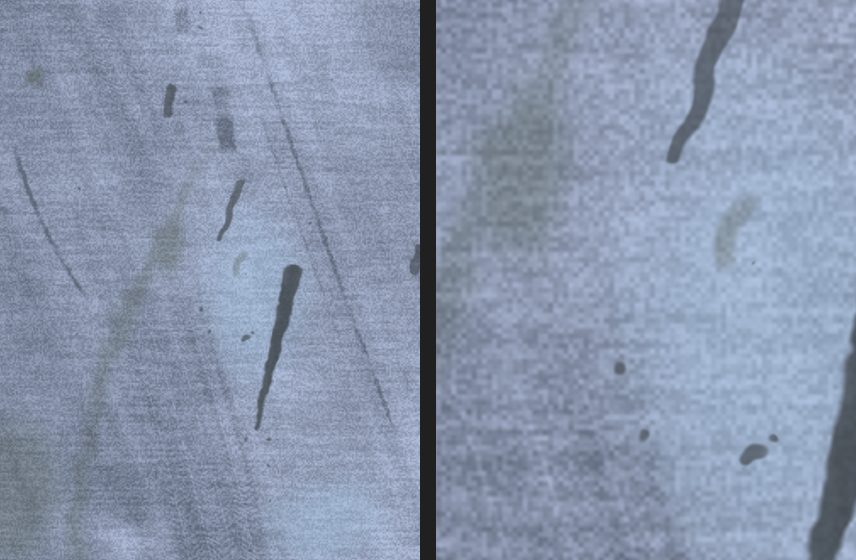
Left: the whole. Right: its middle third, enlarged.
Give the GLSL for this texture, as a WebGL 1 fragment shader.

```glsl
precision highp float;
// Worn blue-grey concrete: brushed grain and drifting tone, crossed by
// curved tyre tracks, an olive ribbon and dark wet drips.
// Each layer shifts one tone value; the stains are blended in last.
uniform vec2 u_resolution;

#define GRAIN_SCALE 330.0
#define GRAIN_AMOUNT 0.62
#define BROOM_AMOUNT 0.34
#define CLOUD_AMOUNT 0.75
#define DRAG_AMOUNT 0.22
#define LUG_RATE 92.0
#define TREAD_AMOUNT 0.55
#define SPECK_GRID 26.0
#define STAIN_WOBBLE 0.009

const vec3 SHADE = vec3(0.435, 0.475, 0.555);
const vec3 LIGHT = vec3(0.655, 0.705, 0.815);
const vec3 PALE_BLUE = vec3(0.62, 0.72, 0.83);
const vec3 OLIVE = vec3(0.43, 0.47, 0.49);
const vec3 WET = vec3(0.30, 0.33, 0.36);

float hash(vec2 p) {
  vec3 q = fract(p.xyx * vec3(0.1031, 0.1030, 0.0973));
  q += dot(q, q.yzx + 33.33);
  return fract((q.x + q.y) * q.z);
}

float noise(vec2 p) {
  vec2 i = floor(p), f = fract(p);
  f = f * f * (3.0 - 2.0 * f);
  return mix(mix(hash(i), hash(i + vec2(1, 0)), f.x),
             mix(hash(i + vec2(0, 1)), hash(i + vec2(1, 1)), f.x), f.y);
}

float fbm(vec2 p) {
  float sum = 0.0, amp = 0.533;
  for (int i = 0; i < 4; i++) {
    sum += amp * noise(p);
    p = p * 2.03 + 17.3;
    amp *= 0.5;
  }
  return sum;
}

// Soft elliptical patch, 1 in the middle and 0 at the rim
float smudge(vec2 p, vec2 centre, vec2 radius) {
  return 1.0 - smoothstep(0.35, 1.0, length((p - centre) / radius));
}

// 1 between lo and hi, fading over the given width
float span(float x, float lo, float hi, float fade) {
  return smoothstep(lo - fade, lo + fade, x) * (1.0 - smoothstep(hi - fade, hi + fade, x));
}

// Signed distance to a tapered drip
float drip(vec2 p, vec2 a, vec2 b, float ra, float rb) {
  vec2 d = b - a;
  float t = clamp(dot(p - a, d) / dot(d, d), 0.0, 1.0);
  return length(p - a - d * t) - mix(ra, rb, t);
}

// Tyre print: long ribs with slanted lugs, worn away in patches
float tread(vec2 p, float centre, float halfWidth) {
  float u = (p.x - centre) / halfWidth;
  float ribs = noise(vec2(u * 6.0 + 9.0, p.y * 4.0));
  float slant = abs(fract(u * 1.5) - 0.5) * 4.0;
  float lugs = 0.5 + 0.5 * sin(6.2832 * (p.y * LUG_RATE + slant + noise(p * 40.0)));
  float groove = span(fract(u * 2.5 + 0.15 * noise(p * 9.0)), 0.42, 0.5, 0.05);
  float wear = smoothstep(0.3, 0.65, fbm(p * vec2(16.0, 9.0)));
  return span(u, -0.9, 0.9, 0.12) * (0.5 * ribs + 0.45 * lugs * wear - 0.4 * groove);
}

void main() {
  vec2 p = gl_FragCoord.xy / u_resolution.y;
  float soft = 1.0 / u_resolution.y + 0.001;
  vec2 warp = vec2(fbm(p * 11.0), fbm(p * 11.0 + 40.0)) - 0.5;
  vec2 q = p + 0.07 * warp;

  // Slab: darker left, cloudy drift, brushed lines, slanted drags, grain
  float tone = mix(0.43, 0.72, smoothstep(0.2, 0.48, q.x + 0.08 * (p.y - 0.5)));
  tone += CLOUD_AMOUNT * (fbm(p * vec2(5.0, 4.0) + 3.0) - 0.5);
  tone += BROOM_AMOUNT * (noise(p * vec2(16.0, 210.0)) - 0.5);
  tone += DRAG_AMOUNT * (noise(vec2((p.x + 0.36 * p.y) * 45.0, p.y * 4.0)) - 0.5);
  tone += GRAIN_AMOUNT * (noise(p * GRAIN_SCALE) - 0.5);
  tone -= 0.22 * smudge(q, vec2(0.72, 0.95), vec2(0.2, 0.13));
  tone -= 0.25 * smudge(q, vec2(0.22, 0.13), vec2(0.12, 0.1));
  tone += 0.3 * smudge(q, vec2(0.22, 0.03), vec2(0.09, 0.06));

  // Broad tyre tracks
  float upper = tread(p, 0.13 + 0.53 * (1.0 - p.y), 0.085) * smoothstep(0.58, 0.75, p.y);
  float lower = tread(p, 0.40 - 0.2 * p.y - 0.15 * p.y * p.y, 0.095);
  lower *= 1.0 - smoothstep(0.38, 0.54, p.y);
  tone -= TREAD_AMOUNT * (0.6 * upper + lower);

  // Thin scuffs: long right-hand pair and short left arc
  float fall = 0.974 - p.y;
  float rough = 0.004 * (noise(p * 120.0) - 0.5);
  float edge = p.x - 0.443 - 0.33 * fall - 0.03 * fall * fall + rough;
  float worn = smoothstep(0.2, 0.6, noise(p * vec2(9.0, 26.0)));
  tone -= 0.45 * span(edge, -0.004, 0.003, 0.004) * span(p.y, 0.22, 0.95, 0.06) * (0.4 + worn);
  tone -= 0.35 * span(edge, -0.04, -0.036, 0.003) * span(p.y, 0.34, 0.87, 0.04) * worn;
  tone -= 0.12 * span(edge, -0.035, 0.0, 0.008);
  float drop = 0.74 - p.y;
  float arc = p.x - 0.026 - 0.236 * drop - 0.87 * drop * drop + rough;
  tone -= 0.6 * span(arc, -0.004, 0.004, 0.004) * span(p.y, 0.47, 0.73, 0.02) * (0.4 + worn);

  // Short skid blocks near the top
  float lean = p.x + 0.13 * (p.y - 0.79) + rough;
  tone -= 0.5 * span(lean, 0.385, 0.415, 0.005) * span(p.y, 0.73, 0.84, 0.012) * (0.5 + worn);
  tone -= 0.35 * span(lean, 0.335, 0.36, 0.005) * span(p.y, 0.94, 1.05, 0.012) * (0.5 + worn);

  vec3 colour = mix(SHADE, LIGHT, clamp(tone, -0.25, 1.15));

  // Pale blue scrubbed patches
  float pale = smudge(q, vec2(0.45, 0.47), vec2(0.11, 0.2));
  pale = max(pale, smudge(q, vec2(0.59, 0.07), vec2(0.14, 0.1)));
  colour = mix(colour, PALE_BLUE * (0.86 + 0.18 * tone), 0.55 * pale);

  // Olive ribbon and dull blots
  float ribbon = q.x - 0.13 - 0.05 * p.y - 0.4 * p.y * p.y;
  float olive = 0.5 * span(ribbon, -0.012, 0.012, 0.012) * (1.0 - smoothstep(0.6, 0.8, p.y));
  olive = max(olive, 0.65 * smudge(q, vec2(0.3, 0.56), vec2(0.045, 0.075)));
  olive = max(olive, 0.6 * smudge(q, vec2(0.03, 0.12), vec2(0.12, 0.17)));
  olive = max(olive, 0.8 * smudge(q, vec2(0.065, 0.868), vec2(0.025, 0.022)));
  olive = max(olive, 0.6 * smudge(q, vec2(0.43, 0.52), vec2(0.013, 0.03)));
  colour = mix(colour, OLIVE * (0.85 + 0.3 * tone), olive);

  // Wet drips with wobbling rims, plus scattered specks
  vec2 w = p + STAIN_WOBBLE * (vec2(noise(p * 38.0), noise(p * 38.0 + 70.0)) - 0.5) + rough;
  float wet = drip(w, vec2(0.522, 0.512), vec2(0.49, 0.375), 0.017, 0.010);
  wet = min(wet, drip(w, vec2(0.49, 0.375), vec2(0.458, 0.235), 0.010, 0.003));
  float thin = drip(w, vec2(0.428, 0.672), vec2(0.394, 0.573), 0.008, 0.004);
  thin = min(thin, drip(w, vec2(0.308, 0.84), vec2(0.298, 0.796), 0.009, 0.007));
  thin = min(thin, drip(w, vec2(0.747, 0.555), vec2(0.744, 0.518), 0.009, 0.008));
  thin = min(thin, length(w - vec2(0.44, 0.396)) - 0.006);
  vec2 cell = floor(p * SPECK_GRID);
  vec2 spot = (cell + 0.25 + 0.5 * vec2(hash(cell + 5.0), hash(cell + 9.0))) / SPECK_GRID;
  float speck = length(w - spot) - 0.0035 * hash(cell + 2.0);
  thin = min(thin, speck + 0.1 * step(hash(cell), 0.94));
  float stain = max(1.0 - smoothstep(-soft, 0.004, wet),
                    0.8 * (1.0 - smoothstep(-soft, soft, thin)));
  float core = 0.85 + 0.2 * noise(w * vec2(110.0, 25.0)) + 0.12 * (tone - 0.5);
  gl_FragColor = vec4(mix(colour, WET * core, 0.92 * stain), 1.0);
}
```
